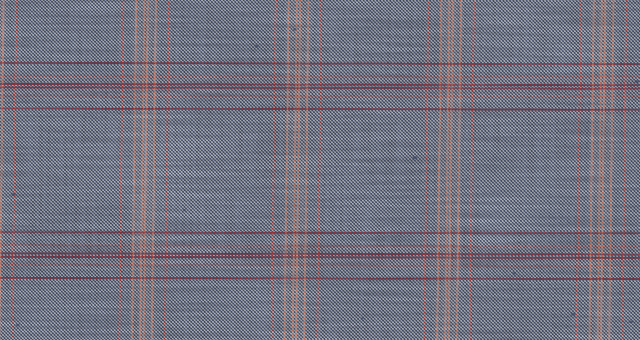
A Shadertoy shader for this texture:

```glsl
// Blue-grey woven suiting with a fine red and salmon windowpane check.

// Lengths are in units of the canvas height.
const vec2  CHECK_SIZE   = vec2(0.4485, 0.498);  // repeat across and down
const vec2  CHECK_START  = vec2(0.3566, 0.185);  // first line from left and from top
const vec2  SKEW         = vec2(0.0123, 0.002);  // slight lean of the cloth
const float BAND_CENTRE  = 0.067;                // half width of a stripe group
const float INNER_OFFSET = 0.029;                // salmon lines from group centre
const float CORE_OFFSET  = 0.005;                // close pair from group centre
const float LINE_HALF    = 0.0028;
const float WEAVE_REPEAT = 0.0098;
const float TWILL_BIAS   = 0.64;                 // strength of the falling diagonal
const float SLUB_AMOUNT  = 0.20;
const float NEP_CELL     = 0.16;
const float NEP_CHANCE   = 0.14;

const vec3 NAVY   = vec3(0.250, 0.280, 0.395);
const vec3 PALE   = vec3(0.625, 0.645, 0.650);
const vec3 RED    = vec3(0.590, 0.180, 0.200);
const vec3 ORANGE = vec3(0.680, 0.370, 0.310);
const vec3 SALMON = vec3(0.740, 0.500, 0.460);
const vec3 NEP    = vec3(0.200, 0.240, 0.360);
const float TAU = 6.2831853;

vec2 hash2(vec2 p) {
    vec3 q = fract(p.xyx * vec3(0.1031, 0.1030, 0.0973));
    q += dot(q, q.yzx + 33.33);
    return fract((q.xx + q.yz) * q.zy);
}

float cornerRamp(vec2 cell, vec2 offset) {
    float angle = TAU * hash2(cell).x;
    return dot(vec2(cos(angle), sin(angle)), offset);
}

float gradientNoise(vec2 p) {
    vec2 i = floor(p), f = fract(p);
    vec2 u = f * f * f * (f * (f * 6.0 - 15.0) + 10.0);
    vec2 e = vec2(1.0, 0.0);
    return mix(mix(cornerRamp(i, f), cornerRamp(i + e, f - e), u.x),
               mix(cornerRamp(i + e.yx, f - e.yx), cornerRamp(i + 1.0, f - 1.0), u.x), u.y);
}

// Coverage of a line at a given distance from its axis
float lineMask(float d, float pixel) {
    return 1.0 - smoothstep(-0.5, 0.5, (abs(d) - LINE_HALF) / pixel);
}

// Lays one mirrored stripe group over a yarn colour
vec3 stripeGroup(vec3 yarn, float t, float period, vec3 inner, vec3 core, float wear, float pixel) {
    float d = abs(mod(t - BAND_CENTRE + 0.5 * period, period) - 0.5 * period);
    float glow = 1.0 - smoothstep(0.025, 0.045, d);
    yarn = mix(yarn, SALMON, 0.10 * glow);
    yarn = mix(yarn, inner, wear * lineMask(d - INNER_OFFSET, pixel));
    yarn = mix(yarn, core, wear * lineMask(d - CORE_OFFSET, pixel));
    return mix(yarn, RED, wear * lineMask(d - BAND_CENTRE, pixel));
}

// Streaks of thick and thin yarn; x runs along the thread
float slub(vec2 p) {
    return gradientNoise(p * vec2(3.5, 95.0)) + 0.6 * gradientNoise(p * vec2(9.0, 190.0) + 17.0);
}

// Rare dark knots, one candidate per cell
float nepMask(vec2 p, float pixel) {
    vec2 cell = floor(p / NEP_CELL);
    vec2 seed = hash2(cell + 41.0);
    vec2 offset = p - (cell + 0.2 + 0.6 * hash2(cell + 7.0)) * NEP_CELL;
    float radius = mix(0.003, 0.007, seed.y);
    float d = length(offset * vec2(1.0, 1.4)) - radius;
    return step(seed.x, NEP_CHANCE) * (1.0 - smoothstep(-pixel, pixel, d));
}

void mainImage(out vec4 fragColor, in vec2 fragCoord) {
    float pixel = 1.0 / iResolution.y;
    vec2 p = fragCoord * pixel;

    // Thread coordinates follow the lean of the cloth
    vec2 thread = vec2(p.x - SKEW.x * (p.y - 0.5), 1.0 - p.y - SKEW.y * p.x);
    thread += 0.0008 * vec2(gradientNoise(p * 5.0), gradientNoise(p * 5.0 + 31.0));
    vec2 t = thread - CHECK_START;

    // Warp and weft yarns with uneven dye and thickness
    float warpWear = 0.92 + 0.25 * gradientNoise(p * vec2(40.0, 4.0));
    float weftWear = 0.90 + 0.35 * gradientNoise(p * vec2(4.0, 40.0) + 9.0);
    vec3 warp = stripeGroup(NAVY, t.x, CHECK_SIZE.x, ORANGE, ORANGE, clamp(warpWear, 0.0, 1.0), pixel);
    vec3 weft = stripeGroup(PALE, t.y, CHECK_SIZE.y, SALMON, RED, clamp(weftWear, 0.0, 1.0), pixel);
    warp *= 1.0 + SLUB_AMOUNT * slub(thread.yx);
    weft *= 1.0 + SLUB_AMOUNT * slub(thread + 5.0);

    // Interlacing: two crossed waves, the falling diagonal dominant
    vec2 phase = TAU * thread / WEAVE_REPEAT;
    float weave = mix(cos(phase.x + phase.y), cos(phase.x - phase.y), TWILL_BIAS);
    weave += 0.12 * gradientNoise(p * 130.0);
    weave *= 1.0 - smoothstep(0.4, 0.65, pixel / WEAVE_REPEAT);
    vec3 cloth = mix(warp, weft, smoothstep(-0.85, 0.85, weave));

    // Broad tone drift and knots
    cloth *= 1.0 + 0.06 * gradientNoise(p * 3.0 + 3.0);
    cloth = mix(cloth, NEP, 0.6 * nepMask(p, pixel));
    fragColor = vec4(clamp(cloth, 0.0, 1.0), 1.0);
}
```
